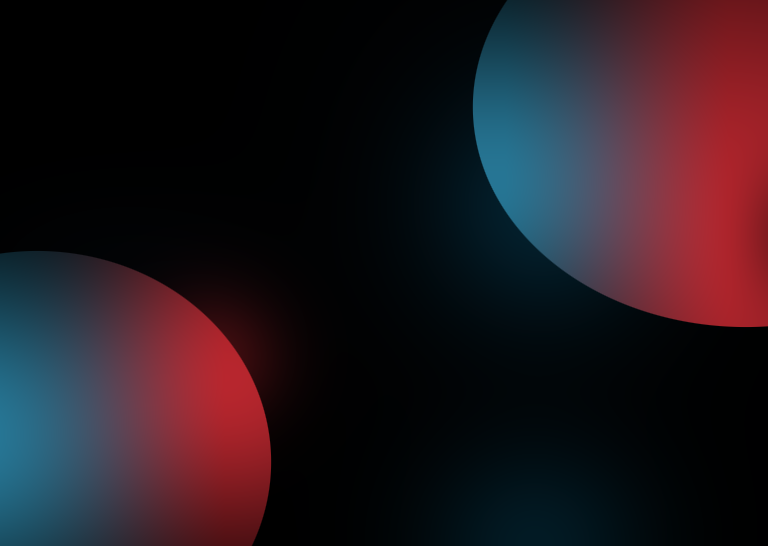
A WebGL 2 fragment shader for this background:

```glsl
#version 300 es
precision highp float;
// Two large ellipses on black, each lit by a teal and a red light that
// blend across it, with soft coloured halos behind them.
// Ellipse masks give the edges; Gaussian falloffs give all the light.

#define TEAL vec3(0.15, 0.46, 0.58)
#define RED vec3(0.72, 0.15, 0.18)
#define TEAL_HALO vec3(0.008, 0.120, 0.165)
#define RED_HALO vec3(0.26, 0.05, 0.06)
#define HAZE vec3(0.005, 0.012, 0.020)
#define TEAL_SPREAD 0.31
#define SHADE_DEPTH 0.36

uniform vec2 u_resolution;
out vec4 fragColor;

// Gaussian falloff around a center, with a spread per axis
float glow(vec2 p, vec2 center, vec2 spread) {
    vec2 q = (p - center) / spread;
    return exp(-dot(q, q));
}

// Antialiased coverage of an ellipse
float ellipseMask(vec2 p, vec2 center, vec2 radii) {
    float k = length((p - center) / radii);
    return clamp(0.5 - (k - 1.0) / max(fwidth(k), 1e-5), 0.0, 1.0);
}

// Teal light on the left fading into red light on the right
vec3 orbColor(vec2 p, vec2 tealFocus, vec2 redFocus, vec2 redSpread) {
    float t = clamp((p.x - tealFocus.x) / (redFocus.x - tealFocus.x), 0.0, 1.0);
    t = mix(t, smoothstep(0.0, 1.0, t), 0.5);
    float tealRise = (p.y - tealFocus.y) / TEAL_SPREAD;
    vec3 tealLight = TEAL * exp(-tealRise * tealRise);
    vec3 redLight = RED * glow(p, redFocus, redSpread);
    return mix(tealLight, redLight, t);
}

void main() {
    // Canvas height is one unit
    vec2 p = gl_FragCoord.xy / u_resolution.y;

    // Halos on black
    vec3 color = TEAL_HALO * glow(p, vec2(0.998, 0.625), vec2(0.21));
    color += TEAL_HALO * 0.85 * glow(p, vec2(0.98, 0.0), vec2(0.20, 0.185));
    color += RED_HALO * glow(p, vec2(0.394, 0.341), vec2(0.12));
    color += HAZE * glow(p, vec2(0.95, 0.65), vec2(0.35, 0.45));
    color += HAZE * glow(p, vec2(0.22, 0.50), vec2(0.25, 0.14));

    // Lower left orb
    vec3 lowOrb = orbColor(p, vec2(0.0, 0.203), vec2(0.412, 0.308), vec2(0.40, 0.33));
    color = mix(color, lowOrb, ellipseMask(p, vec2(0.068, 0.154), vec2(0.4286, 0.3864)));

    // Upper right orb, with a shaded hollow near the canvas edge
    vec3 highOrb = orbColor(p, vec2(0.925, 0.67), vec2(1.335, 0.57), vec2(0.60, 0.586));
    highOrb *= 1.0 - SHADE_DEPTH * glow(p, vec2(1.445, 0.57), vec2(0.085, 0.13));
    color = mix(color, highOrb, ellipseMask(p, vec2(1.366, 0.804), vec2(0.50, 0.403)));

    fragColor = vec4(color, 1.0);
}
```
